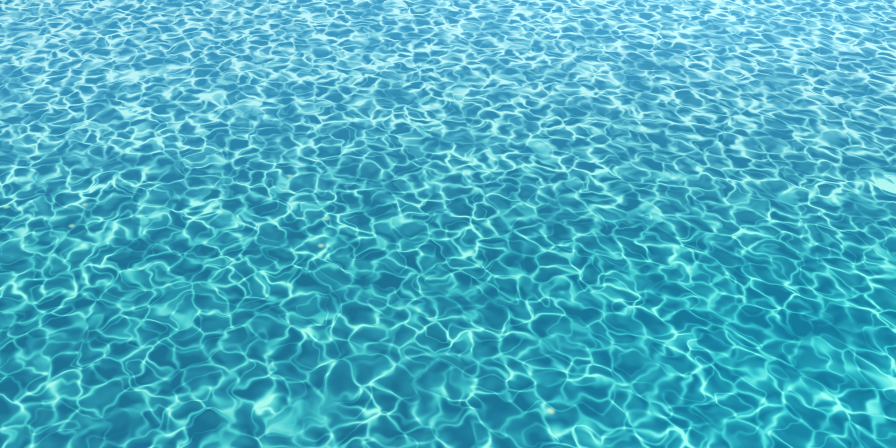
This texture is drawn by a WebGL 2 fragment shader. Its source:

```glsl
#version 300 es
precision highp float;
// Clear shallow sea with a web of sunlight, receding toward a pale sky sheen.

uniform vec2 u_resolution;
out vec4 fragColor;

const float HORIZON = 1.9;
const float RIPPLE_DENSITY = 31.0;
const float DEPTH_STRETCH = 2.3;

vec2 hash2(vec2 p) {
  vec3 h = fract(p.xyx * vec3(0.1031, 0.1030, 0.0973));
  h += dot(h, h.yzx + 33.33);
  return fract((h.xx + h.yz) * h.zy);
}

float cornerSlope(vec2 cell, vec2 offset) {
  return dot(hash2(cell) * 2.0 - 1.0, offset);
}

float gradientNoise(vec2 p) {
  vec2 i = floor(p), f = fract(p);
  vec2 u = f * f * f * (f * (f * 6.0 - 15.0) + 10.0);
  vec2 e = vec2(1.0, 0.0);
  float low = mix(cornerSlope(i, f), cornerSlope(i + e, f - e), u.x);
  float high = mix(cornerSlope(i + e.yx, f - e.yx), cornerSlope(i + 1.0, f - 1.0), u.x);
  return 1.4 * mix(low, high, u.y);
}

vec2 noiseOffset(vec2 p) {
  return vec2(gradientNoise(p), gradientNoise(p + vec2(37.2, 91.7)));
}

// Gap between the two nearest cell centres: zero on the shared border.
float cellBorder(vec2 p) {
  vec2 i = floor(p), f = fract(p);
  float nearest = 9.0, second = 9.0;
  for (int y = -1; y <= 1; y++) {
    for (int x = -1; x <= 1; x++) {
      vec2 g = vec2(x, y);
      float d = length(g + hash2(i + g) - f);
      second = min(second, max(nearest, d));
      nearest = min(nearest, d);
    }
  }
  return second - nearest;
}

float softLine(float d, float width) {
  return exp(-d * d / (width * width));
}

vec3 ramp(float t, vec3 a, vec3 b, vec3 c, vec3 d) {
  vec3 lower = mix(a, b, clamp(t / 0.3, 0.0, 1.0));
  vec3 middle = mix(lower, c, clamp((t - 0.3) / 0.3, 0.0, 1.0));
  return mix(middle, d, clamp((t - 0.6) / 0.4, 0.0, 1.0));
}

// Light focused by the surface: fine threads, wide glow and small swells.
float waterLight(vec2 p, float far) {
  vec2 q = p + 0.6 * noiseOffset(p * 0.6) + 0.28 * noiseOffset(p * 1.6 + 11.0);
  float border = cellBorder(q * 0.85);
  float threads = softLine(border, mix(0.13, 0.20, far));
  float glow = softLine(border, 0.36);
  float loops = softLine(gradientNoise(q * 0.85 + 53.0), mix(0.06, 0.11, far));
  float swell = gradientNoise(q * vec2(0.7, 1.0) + 19.0);
  float chop = gradientNoise(q * vec2(1.6, 2.0) + 83.0);
  float patches = gradientNoise(p * 0.17 + 71.0);
  float focus = clamp(0.75 + 0.7 * gradientNoise(p * 0.45 + 5.0), 0.35, 1.2);
  return 0.11 + 0.24 * swell + 0.20 * chop + 0.07 * patches
       + focus * (0.50 * threads + 0.16 * glow + 0.32 * loops);
}

// Rare small sun glints, one candidate per grid cell.
float glint(vec2 p) {
  vec2 cell = floor(p);
  vec2 centre = 0.3 + 0.4 * hash2(cell + 7.0);
  float chosen = step(0.988, hash2(cell + 41.0).x);
  return chosen * smoothstep(0.26, 0.04, length(fract(p) - centre));
}

vec3 sea(vec2 uv, float aspect) {
  float side = uv.x / aspect;
  float depth = 1.0 / (HORIZON - uv.y);
  vec2 p = RIPPLE_DENSITY * depth * vec2(uv.x - 0.5 * aspect, DEPTH_STRETCH);
  p.y += 0.12 * p.x;
  float far = smoothstep(0.3, 1.0, uv.y);
  float light = waterLight(p, far);
  light = 0.33 + (light - 0.33) * mix(1.1, 1.5, far);

  vec3 shallow = ramp(light, vec3(0.11, 0.45, 0.58), vec3(0.17, 0.60, 0.69),
                      vec3(0.28, 0.79, 0.81), vec3(0.64, 0.98, 0.93));
  vec3 sheen = ramp(light, vec3(0.23, 0.59, 0.75), vec3(0.36, 0.71, 0.83),
                    vec3(0.52, 0.83, 0.90), vec3(0.74, 0.95, 0.98));

  // Turquoise sand at lower right, stronger reflected sky at upper right.
  float sand = smoothstep(0.4, 0.9, side) * (1.0 - smoothstep(0.2, 0.7, uv.y));
  shallow += sand * vec3(-0.03, 0.04, 0.04);
  float sky = smoothstep(0.35, 1.0, uv.y + 0.10 * (abs(side - 0.45) - 0.1));
  vec3 colour = mix(shallow, sheen, sky);
  colour += 0.08 * smoothstep(0.75, 1.05, uv.y) * smoothstep(0.1, 0.9, side);
  return mix(colour, vec3(0.90, 0.97, 0.82), 0.8 * glint(p * 1.1) * (1.0 - far));
}

void main() {
  float aspect = u_resolution.x / u_resolution.y;
  vec3 sum = vec3(0.0);
  for (int i = 0; i < 4; i++) {
    vec2 shift = vec2(i % 2, i / 2) * 0.5 - 0.25;
    sum += sea((gl_FragCoord.xy + shift) / u_resolution.y, aspect);
  }
  fragColor = vec4(sum / 4.0, 1.0);
}
```
